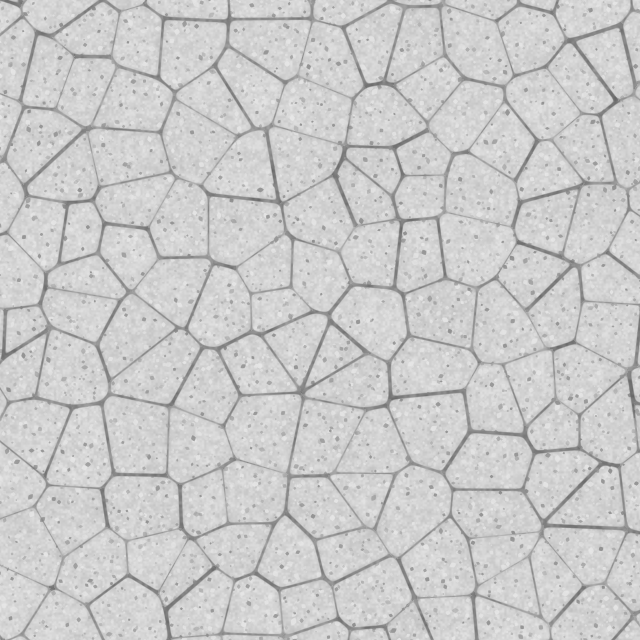
Give the GLSL for this texture, as a WebGL 2 fragment shader.

```glsl
#version 300 es
precision highp float;
// Pale terrazzo paving: irregular flagstones with dark joints and light and dark chips.

uniform vec2 u_resolution;
out vec4 fragColor;

float hash(vec2 p) {
    vec3 q = fract(p.xyx * 0.1031);
    q += dot(q, q.yzx + 33.33);
    return fract((q.x + q.y) * q.z);
}

vec2 hash2(vec2 p) {
    return vec2(hash(p + 17.3), hash(p + 71.9));
}

float valueNoise(vec2 p) {
    vec2 i = floor(p), f = fract(p);
    f = f * f * (3.0 - 2.0 * f);
    float low = mix(hash(i), hash(i + vec2(1, 0)), f.x);
    float high = mix(hash(i + vec2(0, 1)), hash(i + vec2(1, 1)), f.x);
    return mix(low, high, f.y);
}

vec2 stoneSeed(vec2 cell) {
    return cell + 0.04 + 0.92 * hash2(cell);
}

// x: signed distance to the joint, y: joint thickness 0..1, z: stone tone 0..1
vec3 paving(vec2 p) {
    vec2 home = floor(p), stone = home, seed = p;
    float nearest = 1e5;
    for (int y = -2; y <= 2; y++)
    for (int x = -2; x <= 2; x++) {
        vec2 cell = home + vec2(x, y);
        vec2 s = stoneSeed(cell);
        float d = dot(s - p, s - p);
        if (d < nearest) { nearest = d; stone = cell; seed = s; }
    }
    // A soft minimum over the bisectors rounds the stone corners.
    float sum = 0.0, closest = 1e5, thickness = 0.0;
    for (int y = -2; y <= 2; y++)
    for (int x = -2; x <= 2; x++) {
        if (x == 0 && y == 0) continue;
        vec2 cell = stone + vec2(x, y);
        vec2 s = stoneSeed(cell);
        float t = hash((cell + stone) * 1.37 + 5.0);
        float d = dot(0.5 * (seed + s) - p, normalize(s - seed)) - mix(0.007, 0.031, t);
        sum += exp(-38.0 * d);
        if (d < closest) { closest = d; thickness = t; }
    }
    return vec3(-log(sum) / 38.0, thickness, hash(stone + 3.7));
}

// Coverage of scattered angular chips, with a random strength for each chip.
float chips(vec2 uv, float scale, float share, vec2 size, float layer) {
    vec2 p = uv * scale + layer * 13.0;
    vec2 home = floor(p);
    float soft = scale * max(0.0008, 0.7 / u_resolution.y);
    float cover = 0.0;
    for (int y = -1; y <= 1; y++)
    for (int x = -1; x <= 1; x++) {
        vec2 cell = home + vec2(x, y);
        if (hash(cell + layer) > share) continue;
        vec2 shape = hash2(cell + 41.0 + layer);
        float angle = 6.283 * hash(cell + 97.0);
        float c = cos(angle), s = sin(angle);
        vec2 q = mat2(c, s, -s, c) * (p - cell - hash2(cell + layer * 2.0));
        q *= vec2(mix(0.65, 1.0, shape.x), 1.15);
        float d = mix(length(q), abs(q.x) + 0.7 * abs(q.y), 0.5);
        d -= mix(size.x, size.y, shape.y);
        cover = max(cover, smoothstep(soft, -soft, d) * mix(0.35, 1.0, hash(cell + 59.0)));
    }
    return cover;
}

void main() {
    vec2 uv = gl_FragCoord.xy / u_resolution.y;
    float stones = 11.2;
    vec3 pave = paving(uv * stones + 4.0);

    // Stone body: tone per slab, broad clouds and fine grit
    float tone = 0.826 + 0.014 * (pave.z - 0.5);
    tone += 0.025 * (valueNoise(uv * 24.0) - 0.5);
    tone += 0.055 * (valueNoise(uv * 130.0) - 0.5);
    tone += 0.065 * (valueNoise(uv * 290.0 + 40.0) - 0.5);

    // Chips
    tone = mix(tone, 0.91, 0.85 * chips(uv, 62.0, 0.70, vec2(0.08, 0.27), 1.0));
    tone = mix(tone, 0.89, 0.75 * chips(uv, 115.0, 0.40, vec2(0.12, 0.30), 2.0));
    tone = mix(tone, 0.55, 0.90 * chips(uv, 56.0, 0.42, vec2(0.08, 0.21), 3.0));
    tone = mix(tone, 0.62, 0.70 * chips(uv, 100.0, 0.16, vec2(0.12, 0.26), 4.0));

    // Joints: faint shade along the rim, then uneven grout
    tone -= 0.05 * exp(-max(pave.x, 0.0) * 32.0);
    float grout = mix(0.62, 0.50, pave.y);
    grout += 0.14 * (valueNoise(uv * 45.0 + 9.0) - 0.5);
    grout += 0.10 * (valueNoise(uv * 210.0) - 0.5);
    float soft = stones * max(0.0013, 0.7 / u_resolution.y);
    tone = mix(grout, tone, smoothstep(-soft, soft, pave.x));

    fragColor = vec4(vec3(tone), 1.0);
}
```
